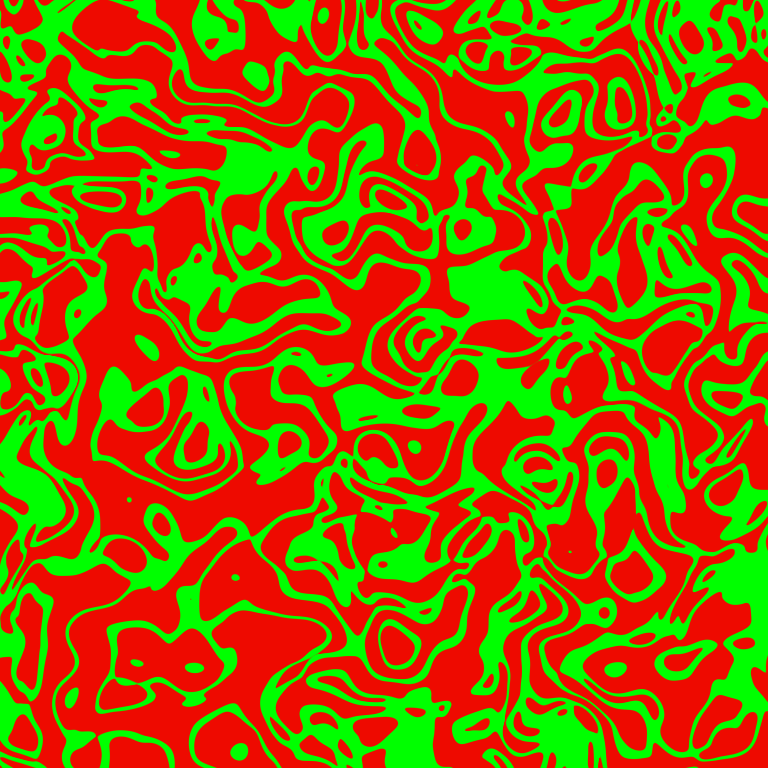
Write a WebGL 1 fragment shader that draws this texture.

```glsl
precision highp float;
uniform vec2 u_resolution;

vec2 gradient(vec2 cell) {
  float angle = 6.2832 * fract(sin(dot(cell, vec2(127.1, 311.7))) * 43758.5);
  return vec2(cos(angle), sin(angle));
}

float gradientNoise(vec2 p) {
  vec2 i = floor(p);
  vec2 f = p - i;
  vec2 u = f * f * f * (f * (f * 6.0 - 15.0) + 10.0);
  float a = dot(gradient(i), f);
  float b = dot(gradient(i + vec2(1.0, 0.0)), f - vec2(1.0, 0.0));
  float c = dot(gradient(i + vec2(0.0, 1.0)), f - vec2(0.0, 1.0));
  float d = dot(gradient(i + 1.0), f - 1.0);
  return mix(mix(a, b, u.x), mix(c, d, u.x), u.y);
}

// Two octaves: broad swirls plus smaller wriggles
float swirl(vec2 p) {
  return gradientNoise(p) + 0.5 * gradientNoise(p * 2.0 + 17.3);
}

// Noise folded over itself by a strong domain warp
float foldedField(vec2 p) {
  vec2 warp = vec2(swirl(p * 6.0 + 3.7), swirl(p * 6.0 + vec2(41.2, 28.9)));
  return gradientNoise(p * 8.0 + 3.3 * warp + 60.4);
}

void main() {
  float pixel = 1.0 / min(u_resolution.x, u_resolution.y);
  vec2 p = gl_FragCoord.xy * pixel;

  // Local slope gives an edge about one pixel wide
  float field = foldedField(p);
  float slope = length(vec2(foldedField(p + vec2(pixel, 0.0)),
                            foldedField(p + vec2(0.0, pixel))) - field);
  float edge = 0.7 * slope + 0.0001;

  // Veins follow the zero contour and swell where the field is flat
  float vein = smoothstep(-edge, edge, 0.112 - abs(field));

  vec3 red = vec3(0.935, 0.04, 0.0);
  vec3 green = vec3(0.0, 1.0, 0.0);
  gl_FragColor = vec4(mix(red, green, vein), 1.0);
}
```
